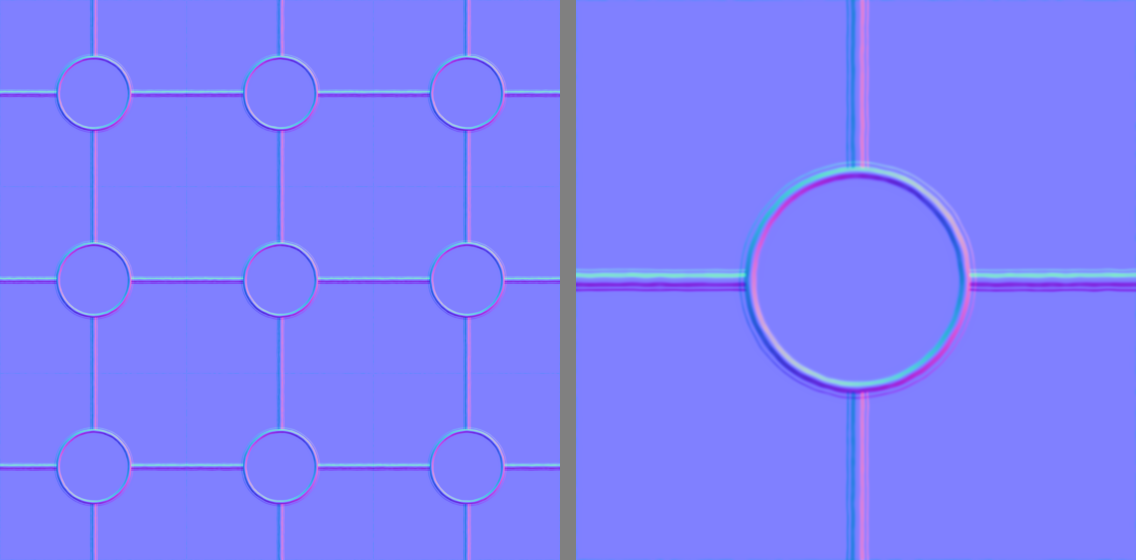
Left, the full canvas; right, a detail of the centre.
Write a Shadertoy shader that draws this texture map.

```glsl
// Tangent-space normal map: raised rings on a square grid joined by thin raised seams.

const float REPEATS = 3.0;
const float RING_RADIUS = 0.192;
const float NOISE_CELLS = 40.0;               // per repeat
const vec2 RING_CENTRE = vec2(0.003, 0.0);    // relative to the middle of a repeat

float hash(vec2 p) {
    vec3 q = fract(p.xyx * vec3(0.1031, 0.1030, 0.0973));
    q += dot(q, q.yzx + 33.33);
    return fract((q.x + q.y) * q.z);
}

// Value noise in -1..1 that wraps after a whole number of cells
float wrappedNoise(vec2 p, float period) {
    vec2 cell = floor(p);
    vec2 f = fract(p);
    f = f * f * (3.0 - 2.0 * f);
    vec2 a = mod(cell, period);
    vec2 b = mod(cell + 1.0, period);
    float low = mix(hash(a), hash(vec2(b.x, a.y)), f.x);
    float high = mix(hash(vec2(a.x, b.y)), hash(b), f.x);
    return 2.0 * mix(low, high, f.y) - 1.0;
}

// Gaussian lobe, widened by the pixel footprint while keeping its area
float lobe(float x, float width, float pixel) {
    float w = sqrt(width * width + 0.10 * pixel * pixel);
    return width / w * exp(-0.5 * x * x / (w * w));
}

// Slope across a straight seam: x is the falling side, y the rising side
float seamSlope(float d, vec2 flank, vec2 lip, float pixel) {
    return flank.y * lobe(d - 0.0085, 0.0030, pixel)
         - flank.x * lobe(d + 0.0085, 0.0030, pixel)
         + lip.y * lobe(d - 0.0180, 0.0020, pixel)
         - lip.x * lobe(d + 0.0180, 0.0020, pixel);
}

// Slope along the radius of a ring, with a lip on the outside only
float ringSlope(float d, float pixel) {
    return 1.00 * lobe(d - 0.0064, 0.0032, pixel)
         - 0.95 * lobe(d + 0.0064, 0.0032, pixel)
         + 0.30 * lobe(d - 0.0180, 0.0022, pixel);
}

void mainImage(out vec4 fragColor, in vec2 fragCoord) {
    vec2 grid = fragCoord / iResolution.xy * REPEATS;
    float pixel = REPEATS / min(iResolution.x, iResolution.y);
    vec2 local = fract(grid) - 0.5;
    vec2 p = local - RING_CENTRE;

    // Irregular edges and uneven relief
    float period = NOISE_CELLS * REPEATS;
    vec2 noisePos = grid * NOISE_CELLS;
    float wobble = wrappedNoise(noisePos, period);
    float wear = wrappedNoise(noisePos * 2.0 + 17.0, period * 2.0);
    vec2 shifted = p + 0.0009 * wobble;
    float relief = 1.0 + 0.16 * wear;

    // Straight seams stop at the ring
    float radius = length(p);
    float outside = smoothstep(0.004, 0.012, radius - RING_RADIUS);
    vec2 slope = outside * vec2(
        seamSlope(shifted.x, vec2(0.82, 0.95), vec2(0.45, 0.50), pixel),
        seamSlope(shifted.y, vec2(0.85, 1.15), vec2(0.60, 0.30), pixel));

    // Ring
    float ringDistance = radius - RING_RADIUS + 0.0009 * wobble;
    slope += p / max(radius, 0.001) * ringSlope(ringDistance, pixel);

    // Hairline joints between repeats
    vec2 edge = 0.5 - abs(local);
    float joint = lobe(min(edge.x, edge.y), 0.002, pixel);
    slope += vec2(-0.13, 0.04) * (1.0 + 0.6 * wear) * joint;

    vec3 normal = normalize(vec3(slope * relief, 1.0));
    fragColor = vec4(0.5 + 0.5 * normal, 1.0);
}
```
